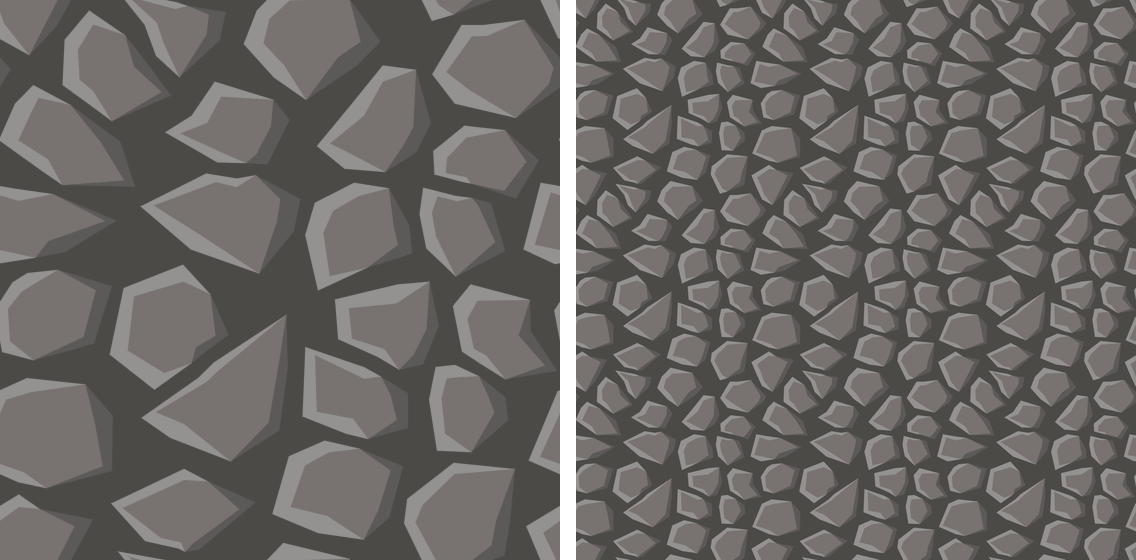
Left, the tile; right, the same tile 3 across and 3 down.
This texture is drawn by a WebGL 1 fragment shader. Its source:

```glsl
precision highp float;
uniform vec2 u_resolution;

const vec2 GRID = vec2(4.0, 6.0);
const int CORNERS = 8;
const int SHADE_START = 5; // edges from this corner back to corner 0 are shaded

vec2 hash2(vec2 p) {
  return fract(sin(vec2(dot(p, vec2(127.1, 311.7)), dot(p, vec2(269.5, 183.3)))) * 43758.545);
}

// Stone centre of a grid cell, in canvas units; the hash wraps with the tile
vec2 stoneCentre(vec2 cell) {
  return (cell + 0.5 + 0.72 * (hash2(mod(cell, GRID)) - 0.5)) / GRID;
}

float cross2(vec2 a, vec2 b) {
  return a.x * b.y - a.y * b.x;
}

// Signed distance to a closed polygon, negative inside
float polygon(vec2 p, vec2 corner[CORNERS]) {
  float nearest = 1.0, side = 1.0;
  vec2 a = corner[CORNERS - 1];
  for (int k = 0; k < CORNERS; k++) {
    vec2 b = corner[k];
    vec2 edge = a - b, w = p - b;
    vec2 gap = w - edge * clamp(dot(w, edge) / max(dot(edge, edge), 1e-8), 0.0, 1.0);
    nearest = min(nearest, dot(gap, gap));
    bvec3 c = bvec3(p.y >= b.y, p.y < a.y, edge.x * w.y > edge.y * w.x);
    if (all(c) || all(not(c))) side = -side;
    a = b;
  }
  return side * sqrt(nearest);
}

float cover(float d) {
  float soft = 0.75 / u_resolution.y;
  return 1.0 - smoothstep(-soft, soft, d);
}

void main() {
  vec2 uv = gl_FragCoord.xy / u_resolution;

  // Nearest stone owns the pixel
  vec2 home = floor(uv * GRID), cell = home;
  float best = 9.0;
  for (int y = -2; y <= 2; y++) {
    for (int x = -2; x <= 2; x++) {
      vec2 c = home + vec2(x, y);
      float d = distance(uv, stoneCentre(c));
      if (d < best) { best = d; cell = c; }
    }
  }
  vec2 centre = stoneCentre(cell);
  vec2 id = mod(cell, GRID);
  vec2 p = uv - centre;

  // Corner directions, turning from the upper right
  vec2 dir[CORNERS];
  float reach[CORNERS];
  for (int k = 0; k < CORNERS; k++) {
    float angle = 0.96 + 0.7854 * float(k) + 0.5 * (hash2(id + 7.3 * float(k + 1)).x - 0.5);
    dir[k] = vec2(cos(angle), sin(angle));
    reach[k] = 0.18;
  }

  // Stop each corner short of the border with the neighbouring stones
  for (int y = -2; y <= 2; y++) {
    for (int x = -2; x <= 2; x++) {
      if (x == 0 && y == 0) continue;
      vec2 away = stoneCentre(cell + vec2(x, y)) - centre;
      float span = length(away);
      for (int k = 0; k < CORNERS; k++) {
        float along = dot(dir[k], away / span);
        if (along > 0.01) reach[k] = min(reach[k], (0.5 * span - 0.01) / along);
      }
    }
  }

  // Outline with a few dents, and top face set in by a bevel that tapers to nothing
  vec2 outline[CORNERS];
  vec2 face[CORNERS];
  for (int k = 0; k < CORNERS; k++) {
    vec2 h = hash2(id + 3.7 * float(k + 2));
    float r = reach[k] * (1.0 - 0.28 * h.x * h.x * h.x);
    float bevel = k < SHADE_START ? mix(0.02, 0.036, h.y) : mix(0.018, 0.038, h.y);
    if (k == 0 || k == SHADE_START) bevel = 0.0;
    outline[k] = dir[k] * r;
    face[k] = dir[k] * (r - min(bevel, 0.4 * r));
  }

  // Flat colours: ground, bevel, face
  vec3 ground = vec3(0.30, 0.29, 0.28);
  vec3 lit = vec3(0.58, 0.57, 0.57);
  vec3 shade = vec3(0.36, 0.35, 0.35);
  vec3 stone = vec3(0.47, 0.45, 0.44);
  float shadeSector = min(cross2(dir[SHADE_START], p), cross2(p, dir[0]));
  vec3 rim = mix(lit, shade, cover(-shadeSector));
  vec3 color = mix(ground, rim, cover(polygon(p, outline)));
  color = mix(color, stone, cover(polygon(p, face)));
  gl_FragColor = vec4(color, 1.0);
}
```
